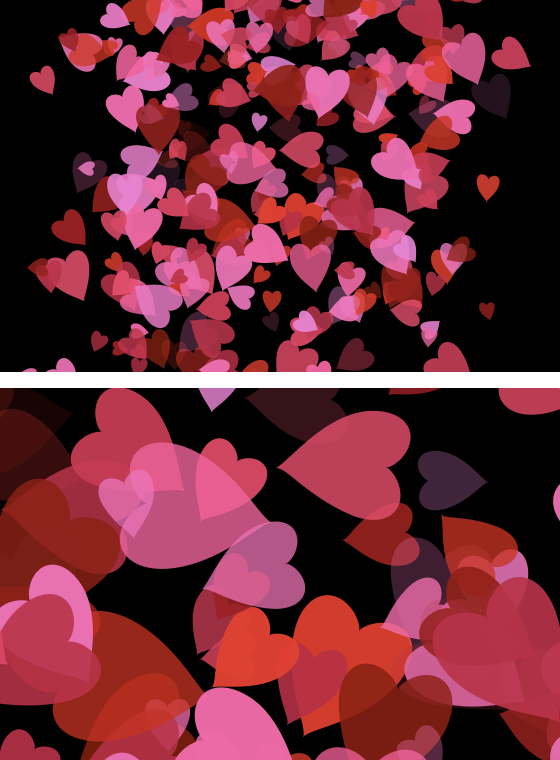
Top, the full canvas; bottom, a detail of the centre.
Write a WebGL 1 fragment shader that draws this pattern.

```glsl
precision highp float;
// Scattered translucent hearts in pink, rose, red and brown on black.

uniform vec2 u_resolution;

#define HEART_COUNT 265
#define SIZE_MIN 0.019      // heart radius, in canvas heights
#define SIZE_MAX 0.060
#define SPREAD 0.62         // width of the shower, in canvas widths
#define TOP_BIAS 0.75       // below 1 crowds the hearts upwards
#define TURN 2.7            // largest turn away from upright, in radians
#define FAINT_SHARE 0.12    // share of nearly faded hearts
#define LOBE 0.78           // height of the lobes
#define CUSP 0.70           // exponent: lower gives a sharper tip
#define SEED 3.7

// Four random values in 0..1 from one number.
vec4 hash4(float n) {
  vec4 p = fract(n * vec4(0.1031, 0.1030, 0.0973, 0.1099));
  p += dot(p, p.wzxy + 33.33);
  return fract((p.xxyz + p.yzzw) * p.zywx);
}

// Approximate signed distance to a heart: a unit disc sheared along |x|.
float heartDistance(vec2 p) {
  float side = max(abs(p.x), 0.002);
  vec2 q = vec2(side, p.y - LOBE * pow(side, CUSP));
  float slope = LOBE * CUSP * pow(side, CUSP - 1.0);
  float len = max(length(q), 0.001);
  vec2 gradient = vec2(q.x - q.y * slope, q.y) / len;
  return (len - 1.0) / max(length(gradient), 0.3);
}

// Pick a colour family, then a tone inside it.
vec3 heartColor(float family, float tone) {
  vec3 pink  = mix(vec3(0.94, 0.37, 0.58), vec3(0.90, 0.53, 0.84), tone);
  vec3 rose  = mix(vec3(0.69, 0.18, 0.26), vec3(0.92, 0.33, 0.45), tone);
  vec3 red   = mix(vec3(0.74, 0.18, 0.11), vec3(0.88, 0.26, 0.20), tone);
  vec3 brown = mix(vec3(0.52, 0.13, 0.06), vec3(0.62, 0.13, 0.15), tone);
  if (family < 0.36) return pink;
  if (family < 0.67) return rose;
  if (family < 0.83) return red;
  return brown;
}

void main() {
  vec2 uv = gl_FragCoord.xy / u_resolution.y;
  float aspect = u_resolution.x / u_resolution.y;
  float pixel = 1.0 / u_resolution.y;
  vec3 color = vec3(0.0);

  for (int i = 0; i < HEART_COUNT; i++) {
    float id = float(i) * 1.37 + SEED;
    vec4 place = hash4(id);
    vec4 form = hash4(id + 411.3);
    vec4 paint = hash4(id + 873.9);

    // Wide column with a few strays at its sides
    float stray = place.z - 0.5;
    float x = 0.5 + SPREAD * (place.x - 0.5) + 0.10 * stray
            + 1.2 * stray * stray * stray;
    float y = mix(-0.06, 1.06, pow(place.y, TOP_BIAS));
    float size = mix(SIZE_MIN, SIZE_MAX, pow(form.x, 1.3));
    vec2 p = (uv - vec2(x * aspect, y)) / size;
    if (dot(p, p) > 4.0) continue;

    // Turn the heart and sway its tip to one side
    float angle = TURN * (form.y + form.z - 1.0);
    float c = cos(angle), s = sin(angle);
    p = mat2(c, -s, s, c) * p + vec2(0.0, 0.2);
    float below = min(p.y - 0.5, 0.0);
    p.x += 0.36 * (form.w - 0.5) * below * below;

    // Layer the heart over those already drawn
    float edge = heartDistance(p) * size / pixel;
    float cover = clamp(0.5 - edge, 0.0, 1.0);
    float alpha = paint.z < FAINT_SHARE ? mix(0.12, 0.5, paint.w)
                                        : mix(0.76, 0.98, paint.w);
    color = mix(color, heartColor(paint.x, paint.y), cover * alpha);
  }

  gl_FragColor = vec4(color, 1.0);
}
```
